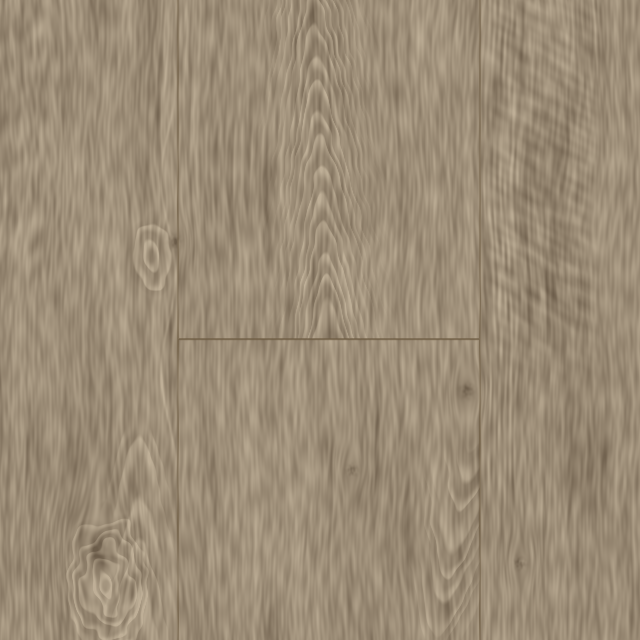
Reproduce this texture procedurally as a Shadertoy shader.

```glsl
// Weathered oak floor planks with cathedral grain, knots and thin staggered seams.

const vec3 DARK_OAK = vec3(0.53, 0.47, 0.39);
const vec3 LIGHT_OAK = vec3(0.68, 0.62, 0.53);
const vec3 SEAM_BROWN = vec3(0.43, 0.36, 0.26);
const float PLANK_WIDTH = 0.472;
const float FIRST_SEAM = 0.278;

// Knots: centre, radius, darkness
const vec4 KNOTS[5] = vec4[5](
    vec4(0.272, 0.622, 0.009, 0.9), vec4(0.155, 0.138, 0.022, 0.9),
    vec4(0.730, 0.390, 0.010, 0.8), vec4(0.550, 0.265, 0.008, 0.7),
    vec4(0.813, 0.120, 0.008, 0.7));

vec2 gradientAt(vec2 cell) {
    vec3 h = fract(cell.xyx * vec3(0.1031, 0.1030, 0.0973));
    h += dot(h, h.yzx + 33.33);
    float angle = 6.2832 * fract((h.x + h.y) * h.z);
    return vec2(cos(angle), sin(angle));
}

float gradientNoise(vec2 p) {
    vec2 i = floor(p), f = p - i;
    vec2 w = f * f * f * (f * (f * 6.0 - 15.0) + 10.0);
    vec2 e = vec2(1.0, 0.0);
    float low = mix(dot(gradientAt(i), f), dot(gradientAt(i + e), f - e), w.x);
    float high = mix(dot(gradientAt(i + e.yx), f - e.yx), dot(gradientAt(i + 1.0), f - 1.0), w.x);
    return mix(low, high, w.y);
}

// Soft window that is 1 between a and b
float window(float x, float a, float b, float soft) {
    return smoothstep(a - soft, a + soft, x) * (1.0 - smoothstep(b - soft, b + soft, x));
}

// Growth ring profile: slow rise to a pale line, then a quick fall
float ring(float phase) {
    float s = fract(phase);
    return smoothstep(0.25, 0.8, s) * (1.0 - smoothstep(0.82, 1.0, s)) - 0.32;
}

// Nested arches whose tips point along +y
float arches(vec2 q, float steepness, float spacing, float halfWidth) {
    q.x += 0.007 * gradientNoise(q * vec2(25.0, 30.0));
    float bend = sqrt(q.x * q.x + 0.0003) - 0.017;
    float phase = (q.y + steepness * bend) / spacing;
    phase += 0.7 * gradientNoise(vec2(phase * 0.6, q.x * 12.0));
    return ring(phase) * exp(-pow(q.x / halfWidth, 2.0));
}

// Closed rings around an eye in the grain
float eyeRings(vec2 q, vec2 radii, float count) {
    float d = length(q / radii) + 0.25 * gradientNoise(q * 35.0);
    return ring(d * count) * (1.0 - smoothstep(0.85, 1.2, d));
}

// Grain coordinate across the fibres, bowed around every knot
float grainAcross(vec2 p) {
    float u = p.x + 0.014 * gradientNoise(p * vec2(5.0, 3.5));
    for (int i = 0; i < 5; i++) {
        vec2 d = p - KNOTS[i].xy;
        vec2 reach = KNOTS[i].z * vec2(2.4, 4.0);
        u -= 0.75 * d.x * exp(-dot(d / reach, d / reach));
    }
    return u;
}

float fibres(vec2 g) {
    float tone = 0.30 * gradientNoise(g * vec2(28.0, 2.5));
    tone += 0.55 * gradientNoise(g * vec2(85.0, 8.0));
    tone += 0.75 * gradientNoise(g * vec2(190.0, 24.0) + 17.0);
    float pores = smoothstep(0.18, 0.55, gradientNoise(g * vec2(75.0, 3.5) + 41.0));
    return tone - 0.5 * pores;
}

float knots(vec2 p) {
    float tone = 0.0;
    for (int i = 0; i < 5; i++) {
        vec2 d = (p - KNOTS[i].xy) / KNOTS[i].z;
        float rough = 0.7 + 1.3 * gradientNoise(d * vec2(1.7, 1.2) + float(i) * 9.0);
        tone -= KNOTS[i].w * rough * exp(-dot(d, d) * 0.9);
    }
    return tone;
}

// Heartwood of the left plank: pale wavy edge, eye, arch and swirl
float leftFigure(vec2 p) {
    float edge = p.x - 0.263 + 0.011 * cos(20.94 * (p.y - 0.72));
    float tone = 0.5 * exp(-pow(edge / 0.0025, 2.0)) * window(p.y, 0.28, 0.88, 0.06);
    tone -= 0.28 * window(p.x, 0.215, 0.255, 0.012) * window(p.y, 0.68, 1.1, 0.05);
    tone += 0.75 * eyeRings(p - vec2(0.238, 0.600), vec2(0.034, 0.060), 2.2);
    float below = window(p.y, -0.1, 0.325, 0.012);
    tone += 0.7 * below * arches(p - vec2(0.218, 0.325), 4.5, 0.085, 0.045);
    tone += 0.7 * eyeRings(p - vec2(0.168, 0.085), vec2(0.065, 0.110), 5.0);
    vec2 patch_ = (p - vec2(0.155, 0.085)) / vec2(0.016, 0.026);
    tone += 0.6 * exp(-dot(patch_, patch_));
    float slant = gradientNoise(vec2(p.x * 55.0 - p.y * 22.0, p.y * 20.0 + p.x * 10.0));
    return tone + 0.6 * slant * window(p.x, -0.1, 0.095, 0.02) * window(p.y, 0.55, 1.1, 0.1);
}

// Quarter-sawn figure of the right plank: fine stripes and cross flecks
float rightFigure(vec2 p, float u) {
    float stripes = 0.28 * sin(u * 720.0) * window(p.x, 0.755, 0.81, 0.012) * window(p.y, 0.2, 1.1, 0.1);
    float fleck = gradientNoise(vec2(u * 24.0, p.y * 60.0 + u * 35.0));
    float area = window(p.x, 0.765, 0.93, 0.02) * window(p.y, 0.45, 1.1, 0.12);
    float shade = 0.22 * window(p.x, 0.82, 0.90, 0.03) * window(p.y, 0.3, 0.85, 0.1);
    return stripes + 0.65 * fleck * area - shade;
}

void mainImage(out vec4 fragColor, in vec2 fragCoord) {
    vec2 p = fragCoord / iResolution.xy;
    float pixel = 1.0 / iResolution.y;

    // Plank layout with staggered end joints
    float across = (p.x - FIRST_SEAM) / PLANK_WIDTH;
    float column = floor(across);
    float joint = 0.47 + 0.6 * abs(column);
    float row = step(p.y, joint);
    float plank = column * 2.0 + row;

    // Wood tone
    float u = grainAcross(p);
    float tone = 0.60 + fibres(vec2(u, p.y) + plank * vec2(3.7, 5.3)) + knots(p);
    tone += 0.25 * gradientNoise(p * vec2(7.0, 2.0) + plank * 11.0);
    if (column < 0.0) tone += leftFigure(p);
    else if (column > 0.0) tone += rightFigure(p, u);
    else if (row < 0.5) {
        float axis = 0.515 - 0.05 * (p.y - 0.47);
        tone += 0.8 * arches(vec2(p.x - axis, p.y), 5.0, 0.044, 0.058);
    } else {
        float axis = 0.688 + 0.17 * (p.y - 0.03);
        float fade = window(p.y, 0.015, 0.29, 0.04);
        tone += 0.75 * fade * arches(vec2(p.x - axis, -p.y), 3.5, 0.048, 0.045);
    }
    vec3 color = mix(DARK_OAK, LIGHT_OAK, clamp(tone, -0.7, 1.45));

    // Seams
    float sideGap = abs(across - floor(across + 0.5)) * PLANK_WIDTH;
    float side = 1.0 - smoothstep(0.0006, 0.0012 + pixel, sideGap);
    float end = 1.0 - smoothstep(0.0006, 0.0010 + pixel, abs(p.y - joint));
    float worn = 0.5 + 0.5 * gradientNoise(vec2(p.y * 14.0, column));
    color = mix(color, SEAM_BROWN, max(side * worn, 0.75 * end));
    fragColor = vec4(color, 1.0);
}
```
